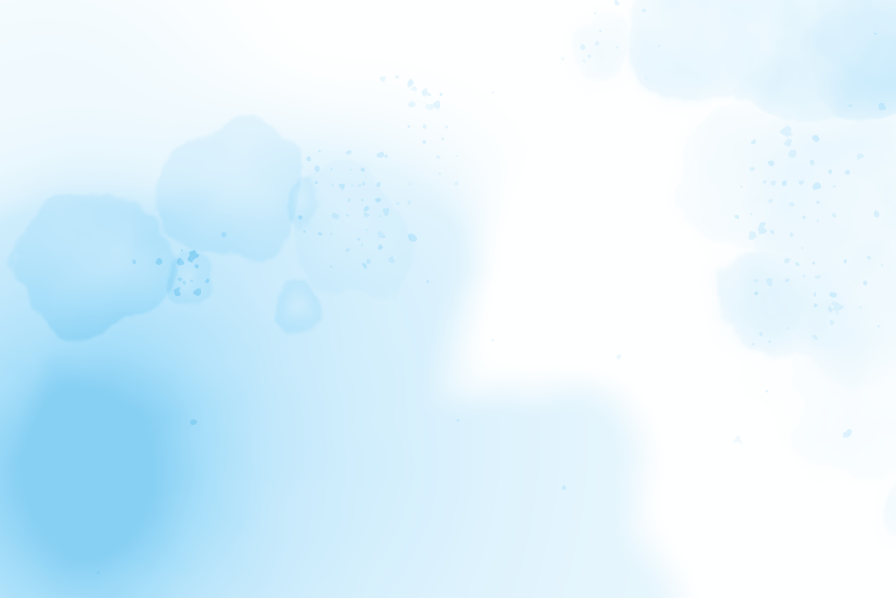
Give the GLSL for this background, as a WebGL 2 fragment shader.

```glsl
#version 300 es
precision highp float;
// Soft blue watercolour washes with wet edges and speckles on white paper.

uniform vec2 u_resolution;
out vec4 outColor;

// Paint ramp, from bare paper to the deepest blue
const vec3 RAMP[6] = vec3[6](
    vec3(0.998, 1.0, 1.0), vec3(0.92, 0.97, 0.995), vec3(0.84, 0.94, 0.99),
    vec3(0.76, 0.91, 0.985), vec3(0.66, 0.875, 0.98), vec3(0.53, 0.815, 0.955));

// Blooms: centre x, centre y, radius, tone
const vec4 LEFT_BLOOMS[6] = vec4[6](
    vec4(0.165, 0.56, 0.125, 0.75), vec4(0.38, 0.68, 0.118, 0.75),
    vec4(0.59, 0.615, 0.105, 0.30), vec4(0.315, 0.53, 0.045, 0.65),
    vec4(0.49, 0.49, 0.050, 0.80), vec4(0.505, 0.65, 0.038, 0.65));
const vec4 RIGHT_BLOOMS[10] = vec4[10](
    vec4(0.996, 0.91, 0.06, 0.55), vec4(1.17, 0.94, 0.12, 1.05),
    vec4(1.33, 0.95, 0.15, 1.25), vec4(1.46, 0.92, 0.12, 1.60),
    vec4(1.27, 0.70, 0.12, 0.45), vec4(1.42, 0.66, 0.17, 0.70),
    vec4(1.29, 0.49, 0.09, 0.95), vec4(1.45, 0.48, 0.13, 0.90),
    vec4(1.45, 0.35, 0.13, 0.45), vec4(1.52, 0.17, 0.06, 0.80));

// Speckle clusters: centre x, centre y, spread, density
const vec4 CLUSTERS[8] = vec4[8](
    vec4(0.61, 0.65, 0.085, 0.85), vec4(0.72, 0.80, 0.065, 0.60),
    vec4(1.34, 0.50, 0.075, 0.80), vec4(1.34, 0.68, 0.100, 0.45),
    vec4(1.03, 0.94, 0.075, 0.50), vec4(0.31, 0.54, 0.045, 0.80),
    vec4(1.47, 0.53, 0.050, 0.70), vec4(1.33, 0.30, 0.065, 0.35));

const vec2 POOL = vec2(0.14, 0.27);      // where the pigment gathers
const float POOL_TONE = 4.3;
const float POOL_FALLOFF = 2.2;
const float EDGE_WARP = 0.045;
const float BLOTCH = 0.8;
const float SPECKLE_TONE = 1.5;

float hash(vec2 p) {
    return fract(sin(dot(p, vec2(127.1, 311.7))) * 43758.5453);
}

float noise(vec2 p) {
    vec2 i = floor(p), f = fract(p);
    f = f * f * (3.0 - 2.0 * f);
    return mix(mix(hash(i), hash(i + vec2(1, 0)), f.x),
               mix(hash(i + vec2(0, 1)), hash(i + 1.0), f.x), f.y);
}

float fbm(vec2 p) {
    float sum = 0.0, amp = 0.5;
    for (int i = 0; i < 5; i++) {
        sum += amp * noise(p);
        p = mat2(1.6, 1.2, -1.2, 1.6) * p + 3.7;
        amp *= 0.5;
    }
    return sum;
}

float smoothMin(float a, float b, float k) {
    float h = max(k - abs(a - b), 0.0) / k;
    return min(a, b) - 0.25 * h * h * k;
}

float roundBox(vec2 p, vec2 halfSize, float r) {
    vec2 q = abs(p) - halfSize + r;
    return length(max(q, 0.0)) + min(max(q.x, q.y), 0.0) - r;
}

float spot(vec2 p, vec2 centre, float spread) {
    vec2 q = (p - centre) / spread;
    return exp(-dot(q, q));
}

// Outline of the large left wash
float washShape(vec2 p) {
    float d = roundBox(p - vec2(0.35, 0.0), vec2(0.72, 0.35), 0.12);
    d = smoothMin(d, length(p - vec2(0.53, 0.60)) - 0.27, 0.08);
    d = smoothMin(d, length(p - vec2(0.45, 0.40)) - 0.30, 0.06);
    d = smoothMin(d, length(p - vec2(0.15, 0.40)) - 0.32, 0.06);
    return smoothMin(d, length(p - vec2(1.0, -0.02)) - 0.13, 0.05);
}

float leftWash(vec2 p, vec2 warped, float grain) {
    float soft = mix(0.05, 0.18, smoothstep(0.6, 0.8, p.y));
    float body = smoothstep(soft, -soft, washShape(mix(p, warped, 0.3)));
    body *= smoothstep(0.98, 0.60, p.y);
    float tone = 0.7 + POOL_TONE * exp(-POOL_FALLOFF * length(p - POOL));
    tone += 1.6 * spot(p, vec2(0.14, 0.12), 0.24);
    tone = body * (tone + BLOTCH * grain * smoothstep(0.9, 0.2, p.x));
    tone += 0.75 * (1.0 - body) * smoothstep(0.5, 0.1, length(p - vec2(0.08, 0.75)));
    for (int i = 0; i < 6; i++) {
        vec4 b = LEFT_BLOOMS[i];
        float d = length(warped - b.xy) - b.z;
        tone += b.w * smoothstep(0.005, -0.006, d) * smoothstep(-1.1, 0.0, d / b.z);
    }
    return tone;
}

float rightWash(vec2 warped, float grain) {
    float tone = 0.25 * smoothstep(0.35, 0.05, length((warped - vec2(1.45, 0.6)) * vec2(1.0, 0.7)));
    for (int i = 0; i < 10; i++) {
        vec4 b = RIGHT_BLOOMS[i];
        float d = length(warped - b.xy) - b.z;
        float fill = mix(smoothstep(0.05, -0.07, d), smoothstep(0.006, -0.006, d), 0.45);
        tone = max(tone, b.w * fill * (1.0 + grain));
    }
    return tone;
}

// One irregular drop per grid cell, kept only inside the clusters
float speckles(vec2 p, float cell, float seed) {
    vec2 id = floor(p / cell), home = (id + 0.5) * cell;
    float density = 0.0;
    for (int i = 0; i < 8; i++) {
        vec4 c = CLUSTERS[i];
        density = max(density, c.w * spot(home, c.xy, c.z));
    }
    vec2 jitter = vec2(hash(id + seed), hash(id + seed + 17.3)) - 0.5;
    float radius = cell * mix(0.07, 0.25, pow(hash(id + seed + 5.1), 2.0));
    vec2 q = p - home - jitter * cell * 0.45;
    q += (vec2(noise(p * 150.0), noise(p * 150.0 + 9.0)) - 0.5) * radius;
    float aa = 0.8 / u_resolution.y;
    float keep = step(hash(id + seed + 31.7), density);
    return keep * smoothstep(aa, -aa, length(q) - radius) * mix(0.5, 1.0, hash(id + seed + 2.9));
}

vec3 paint(float tone) {
    vec3 color = RAMP[0];
    for (int i = 1; i < 6; i++) color = mix(color, RAMP[i], clamp(tone - float(i - 1), 0.0, 1.0));
    return color;
}

void main() {
    vec2 p = gl_FragCoord.xy / u_resolution.y;
    vec2 warped = p + EDGE_WARP * 2.0 * (vec2(fbm(p * 9.0), fbm(p * 9.0 + 20.0)) - 0.48);
    float grain = fbm(warped * 6.0 + 4.0) - 0.48;
    float tone = leftWash(p, warped, grain) + rightWash(warped, grain * 1.5);
    float drops = max(speckles(p, 0.026, 1.0), speckles(p, 0.042, 8.0));
    tone += SPECKLE_TONE * drops;
    outColor = vec4(paint(tone), 1.0);
}
```
